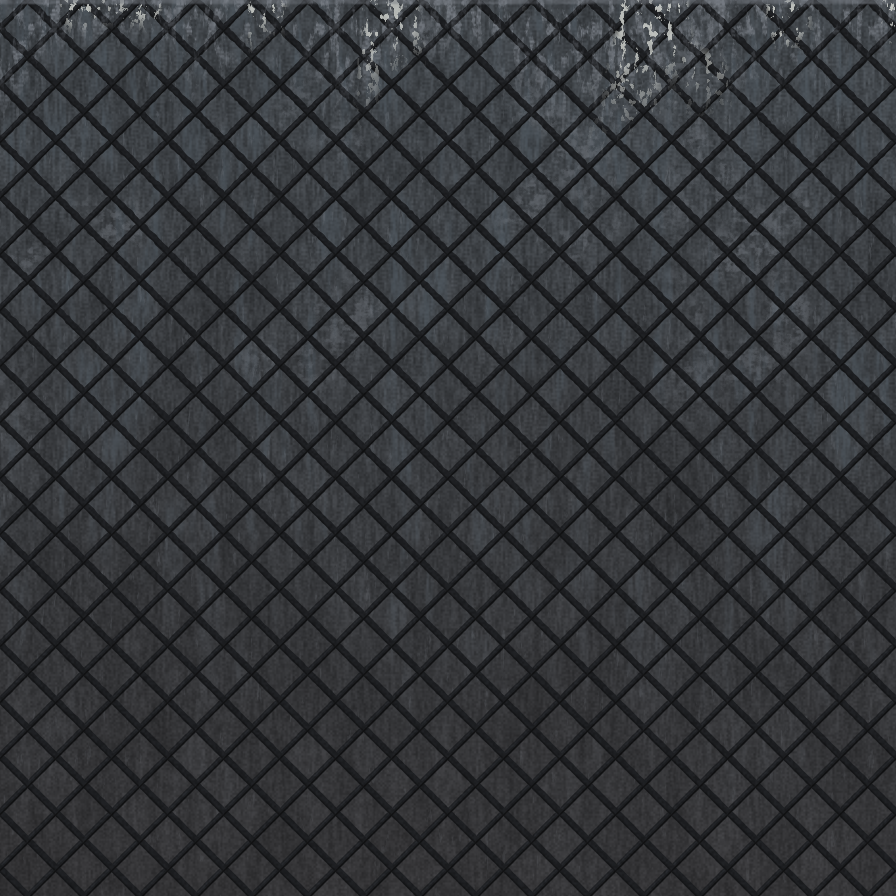
This texture is drawn by a WebGL 2 fragment shader. Its source:

```glsl
#version 300 es
precision highp float;
// Dark weathered panel cut by a diagonal lattice of grooves, chipped along its top.

uniform vec2 u_resolution;
out vec4 outColor;

const float REPEATS = 16.0;          // diamonds across and down
const float GROOVE_HALF = 0.0038;    // half width of a groove
const float SEAM_HALF = 0.0009;      // half width of the black seam at a groove edge
const float RAGGED = 0.0016;         // wobble of the groove edges
const float WEAR_DEPTH = 0.13;       // reach of the wear below the top edge
const float GRAIN = 0.34;            // strength of the fine upright grain
const float SPECKLE = 0.24;          // strength of the fine speckle

const vec3 PANEL_LOW = vec3(0.206, 0.205, 0.213);
const vec3 PANEL_HIGH = vec3(0.252, 0.270, 0.288);
const vec3 GROOVE = vec3(0.108, 0.114, 0.125);
const vec3 SEAM = vec3(0.060, 0.062, 0.066);
const vec3 BLUE_STAIN = vec3(0.280, 0.318, 0.350);
const vec3 SCUFF = vec3(0.470, 0.490, 0.520);
const vec3 CHIP = vec3(0.820, 0.830, 0.810);

float hash(vec2 p) {
  return fract(sin(dot(p, vec2(127.1, 311.7))) * 43758.5453);
}

float noise(vec2 p) {
  vec2 i = floor(p), f = fract(p);
  f = f * f * (3.0 - 2.0 * f);
  return mix(mix(hash(i), hash(i + vec2(1, 0)), f.x),
             mix(hash(i + vec2(0, 1)), hash(i + vec2(1, 1)), f.x), f.y);
}

float fbm(vec2 p) {
  float sum = 0.0, amp = 0.5;
  for (int i = 0; i < 5; i++) {
    sum += amp * noise(p);
    p = p * 2.03 + 17.3;
    amp *= 0.5;
  }
  return sum / 0.97;
}

// Smooth-edged band around distance zero.
float band(float d, float halfWidth, float aa) {
  return 1.0 - smoothstep(halfWidth - aa, halfWidth + aa, abs(d));
}

void main() {
  vec2 uv = gl_FragCoord.xy / u_resolution;
  float aa = 0.6 / min(u_resolution.x, u_resolution.y);

  // Lattice: x is the falling diagonal, y the rising one.
  vec2 diag = REPEATS * vec2(uv.x + uv.y, uv.x - uv.y);
  vec2 cell = floor(diag + 0.5);
  vec2 dist = (fract(diag) - 0.5) / (REPEATS * sqrt(2.0));

  // Panel: vertical gradient, faint clouds, tone per diamond, grain and speckle.
  float clouds = fbm(uv * vec2(5.0, 4.0) + 3.0);
  float streaks = fbm(uv * vec2(75.0, 12.0));
  float grain = noise(uv * vec2(400.0, 75.0));
  float speck = noise(uv * 430.0 + 11.0);
  float height = clamp(uv.y * 1.1 + (clouds - 0.5) * 0.3, 0.0, 1.0);
  vec3 color = mix(PANEL_LOW, PANEL_HIGH, height);
  color *= 1.0 + 0.07 * (hash(cell) - 0.5) + 0.12 * (clouds - 0.5);
  color *= 1.0 + GRAIN * (0.5 + 0.5 * uv.y) * (grain - 0.5) + SPECKLE * (speck - 0.5);
  color *= 1.0 + 0.30 * (streaks - 0.5);
  float stain = smoothstep(0.52, 0.75, streaks) * smoothstep(0.2, 0.9, uv.y + clouds * 0.4);
  color = mix(color, BLUE_STAIN, 0.40 * stain * (0.4 + 1.2 * grain));

  // Broken pale scratches and dusty blotches.
  float scratch = smoothstep(0.70, 0.82, fbm(uv * vec2(210.0, 45.0) + 31.0));
  color = mix(color, SCUFF, 0.30 * scratch * (0.4 + 0.6 * uv.y));
  float dust = smoothstep(0.58, 0.76, fbm(uv * 8.0 + 41.0)) * smoothstep(0.4, 0.7, uv.y);
  color = mix(color, SCUFF, 0.40 * dust * smoothstep(0.40, 0.70, fbm(uv * 150.0)));

  // Grooves with ragged edges; each has a black seam along one side.
  float wobble = (noise(uv * 230.0) - 0.5) * RAGGED * (0.2 + uv.y);
  float falling = band(dist.x + wobble, GROOVE_HALF, aa);
  float rising = band(dist.y + 0.6 * wobble, GROOVE_HALF * 0.85, aa);
  float groove = max(falling, rising);
  float seam = max(0.6 * band(dist.x + GROOVE_HALF * 0.7, SEAM_HALF, aa),
                   band(dist.y - GROOVE_HALF * 0.55, SEAM_HALF, aa));
  float ridge = band(dist.y + GROOVE_HALF * 0.35, SEAM_HALF, aa) * (1.0 - falling);
  vec3 grooveColor = mix(GROOVE, SEAM, seam) * (0.85 + 0.3 * speck) * (1.0 + 0.25 * ridge);
  color = mix(color, grooveColor, 0.96 * groove);

  // Scuffs running down from the top edge.
  float depth = 1.0 - uv.y;
  float reach = WEAR_DEPTH * (0.35 + 1.2 * noise(vec2(uv.x * 13.0, 5.0)));
  float wear = 1.0 - smoothstep(0.15 * reach, reach, depth);
  float drips = fbm(uv * vec2(170.0, 60.0) + 9.0);
  float scuff = wear * smoothstep(0.50, 0.68, drips) * (1.0 - 0.55 * groove);
  color = mix(color, SCUFF, 0.65 * scuff * (0.5 + speck));

  // Bare white chips in clusters, and a pale rim.
  float cluster = smoothstep(0.50, 0.70, noise(uv * vec2(24.0, 9.0) + 70.0));
  float flakes = smoothstep(0.60, 0.66, fbm(uv * vec2(190.0, 105.0) + 23.0));
  color = mix(color, CHIP, 0.85 * wear * cluster * flakes);
  float rim = 1.0 - smoothstep(0.003, 0.006, depth);
  color = mix(color, SCUFF, rim * (0.15 + 0.5 * noise(uv * vec2(60.0, 200.0))));

  outColor = vec4(color, 1.0);
}
```
